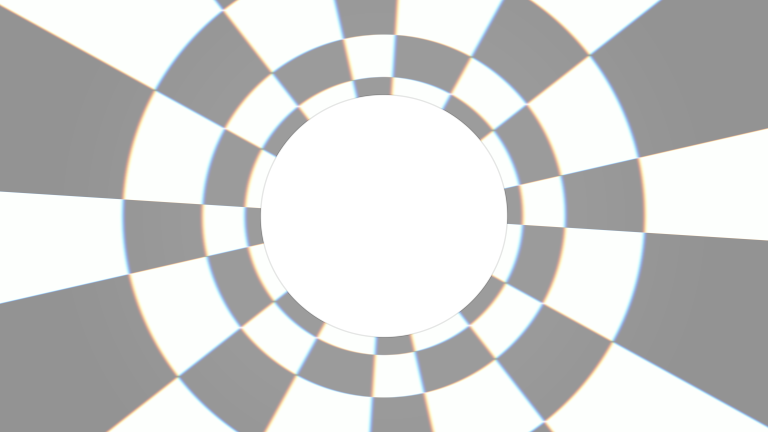
Give the GLSL for this background, as a Shadertoy shader.

```glsl
#define DISC_RADII vec2(0.2855, 0.2805)
#define RING_STEP 0.726
#define RING_OFFSET 0.203
#define SECTORS 16.0
#define TWIST 0.0803
#define WARP vec2(0.0480, 0.0287)
#define FRINGE_SHIFT 0.0034
#define BLUR_WIDTH 0.0068
#define RIM_SHADE 0.10
#define LIGHT vec3(0.992, 1.0, 0.992)

const float TAU = 6.2831853;
const int TAPS = 5;

// Distance to the nearest whole number, with a sign that flips per cell
float cellWave(float x) {
    float parity = 1.0 - 2.0 * mod(floor(x), 2.0);
    return parity * abs(fract(x + 0.5) - 0.5);
}

// Tunnel checker: 1 on light tiles, 0 on dark ones
float tunnelChecker(vec2 p) {
    float radius = max(length(p), 0.05);
    float angle = atan(p.y, p.x) - TWIST;
    angle += WARP.x * sin(4.0 * angle) + WARP.y * sin(8.0 * angle);

    // Wave values scaled to approximate canvas distances
    float rings = cellWave((1.0 / radius - RING_OFFSET) / RING_STEP)
                * RING_STEP * radius * radius;
    float spokes = cellWave(angle * SECTORS / TAU + 0.5)
                 * TAU / SECTORS * radius;
    vec2 edges = clamp(vec2(rings, spokes) * iResolution.y * 1.6, -1.0, 1.0);
    return 0.5 - 0.5 * edges.x * edges.y;
}

// Horizontal blur with red and blue pulled apart
vec3 fringedChecker(vec2 p) {
    vec3 sum = vec3(0.0);
    float total = 0.0;
    for (int i = -TAPS; i <= TAPS; i++) {
        float t = float(i) / float(TAPS + 1);
        float weight = 1.0 - abs(t);
        vec2 q = p + vec2(t * BLUR_WIDTH, 0.0);
        vec2 shift = vec2(FRINGE_SHIFT, 0.0);
        sum += weight * vec3(tunnelChecker(q + shift),
                             tunnelChecker(q),
                             tunnelChecker(q - shift));
        total += weight;
    }
    return sum / total;
}

void mainImage(out vec4 fragColor, in vec2 fragCoord) {
    vec2 p = (fragCoord - 0.5 * iResolution.xy) / iResolution.y;
    float pixel = 1.0 / iResolution.y;

    // Tiles, with the dark ones deepening outward
    vec3 dark = vec3(mix(0.61, 0.575, smoothstep(0.3, 0.85, length(p))));
    vec3 color = mix(dark, LIGHT, fringedChecker(p));

    // Bright central disc with a faint rim
    float discDist = (length(p / DISC_RADII) - 1.0) * DISC_RADII.y;
    float disc = 1.0 - smoothstep(-0.6 * pixel, 0.6 * pixel, discDist);
    color = mix(color, vec3(1.0), disc);
    color -= RIM_SHADE * (1.0 - smoothstep(0.0, 0.003, abs(discDist)));

    fragColor = vec4(color, 1.0);
}
```
